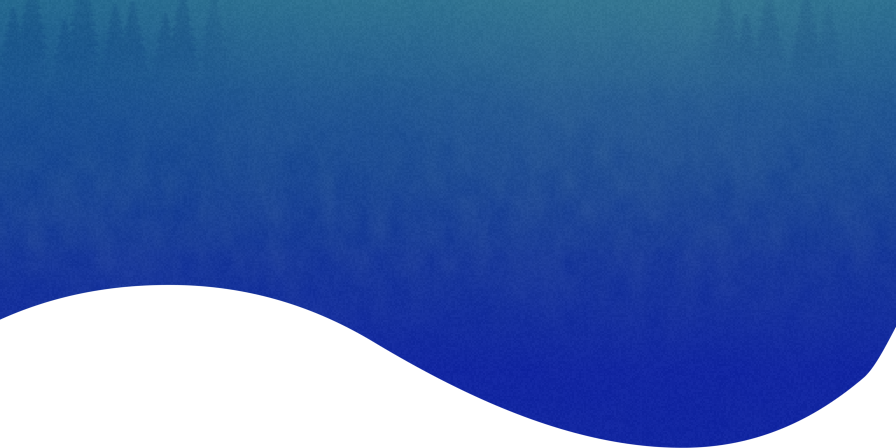
Give the GLSL for this background, as a Shadertoy shader.

```glsl
// A teal to deep blue misty backdrop with faint conifers and film grain,
// cut off below by a white wave. The wave is a chain of cubic Hermite spans;
// mist and foliage come from value noise, trees from a loop over columns.

float hash(vec2 p) {
    p = fract(p * vec2(0.1031, 0.1137));
    p += dot(p, p.yx + 33.33);
    return fract((p.x + p.y) * p.x * 97.3);
}

float noise(vec2 p) {
    vec2 i = floor(p), f = fract(p);
    f = f * f * (3.0 - 2.0 * f);
    return mix(mix(hash(i), hash(i + vec2(1, 0)), f.x),
               mix(hash(i + vec2(0, 1)), hash(i + vec2(1, 1)), f.x), f.y);
}

float fbm(vec2 p) {
    float sum = 0.0, amp = 0.5;
    for (int i = 0; i < 4; i++) {
        sum += amp * noise(p);
        p = p * 2.03 + 17.1;
        amp *= 0.5;
    }
    return sum;
}

// Each knot holds x, height and slope; x runs from 0 to 2.
float waveHeight(float x) {
    vec3 knots[6] = vec3[6](
        vec3(0.0, 0.2865, 0.45), vec3(0.3776, 0.3640, 0.0),
        vec3(0.8333, 0.2370, -0.6), vec3(1.5234, 0.0005, 0.0),
        vec3(1.9271, 0.1563, 0.85), vec3(2.0, 0.2708, 1.9));
    int k = 0;
    for (int i = 1; i < 5; i++) if (x >= knots[i].x) k = i;
    vec3 a = knots[k], b = knots[k + 1];
    float w = b.x - a.x, t = (x - a.x) / w, s = 1.0 - t;
    return a.y * s * s * (1.0 + 2.0 * t) + b.y * t * t * (3.0 - 2.0 * t)
         + w * t * s * (a.z * s - b.z * t);
}

vec3 backdrop(float depth) {
    vec3 c = mix(vec3(0.19, 0.46, 0.57), vec3(0.14, 0.36, 0.57), smoothstep(-0.08, 0.24, depth));
    c = mix(c, vec3(0.11, 0.29, 0.58), clamp((depth - 0.17) / 0.22, 0.0, 1.0));
    c = mix(c, vec3(0.10, 0.235, 0.60), clamp((depth - 0.39) / 0.18, 0.0, 1.0));
    return mix(c, vec3(0.07, 0.15, 0.635), clamp((depth - 0.55) / 0.28, 0.0, 1.0));
}

// Soft conifer silhouettes standing in two groups along the top.
float conifers(vec2 p) {
    float shade = 0.0, cell = floor(p.x / 0.055);
    for (float i = -1.0; i <= 1.0; i++) {
        float id = cell + i, x = (id + 0.2 + 0.6 * hash(vec2(id, 3.0))) * 0.055;
        float group = 1.0 - smoothstep(0.42, 0.56, x)
                    + 0.8 * smoothstep(1.55, 1.63, x) * (1.0 - smoothstep(1.82, 1.9, x));
        float below = 1.06 - 0.11 * hash(vec2(id, 8.0)) - p.y;
        float boughs = 0.7 + 0.5 * fract(below * 45.0);
        float halfWidth = (0.004 + 0.2 * min(below, 0.14)) * boughs;
        float body = 1.0 - smoothstep(halfWidth - 0.006, halfWidth + 0.006, abs(p.x - x));
        shade = max(shade, body * group * step(0.0, below));
    }
    return shade * smoothstep(0.78, 0.95, p.y);
}

void mainImage(out vec4 fragColor, in vec2 fragCoord) {
    vec2 uv = fragCoord / iResolution.xy;
    vec2 p = uv * vec2(2.0, 1.0);
    vec3 color = backdrop(1.0 - p.y);

    // Slanted light mist right of centre, a darker left side
    vec2 q = p - vec2(1.42, 0.86);
    float glow = exp(-dot(q, q) * 7.0);
    color += vec3(0.035, 0.028, 0.002) * glow * (0.6 + 0.8 * fbm(p * 5.0));
    color -= vec3(0.035, 0.03, 0.005) * (1.0 - smoothstep(0.0, 0.75, p.x)) * smoothstep(0.45, 0.95, p.y);

    // Trees, then dim foliage texture lower down
    color -= vec3(0.025, 0.04, 0.02) * conifers(p);
    float foliage = fbm(p * vec2(26.0, 17.0)) - 0.47;
    float band = smoothstep(0.2, 0.45, p.y) * (1.0 - smoothstep(0.55, 0.85, p.y));
    color += vec3(0.05, 0.05, 0.01) * foliage * (0.3 + band);

    // Fine grain
    color += 0.03 * (hash(floor(p * 256.0) + 5.0) - 0.5);

    // White wave, edge softened across its slope
    float gap = p.y - waveHeight(p.x);
    float slope = (waveHeight(min(p.x + 0.002, 2.0)) - waveHeight(p.x - 0.002)) / 0.004;
    float edge = gap / sqrt(1.0 + slope * slope) * iResolution.y;
    color = mix(vec3(1.0), color, smoothstep(-0.7, 0.7, edge));
    fragColor = vec4(color, 1.0);
}
```
